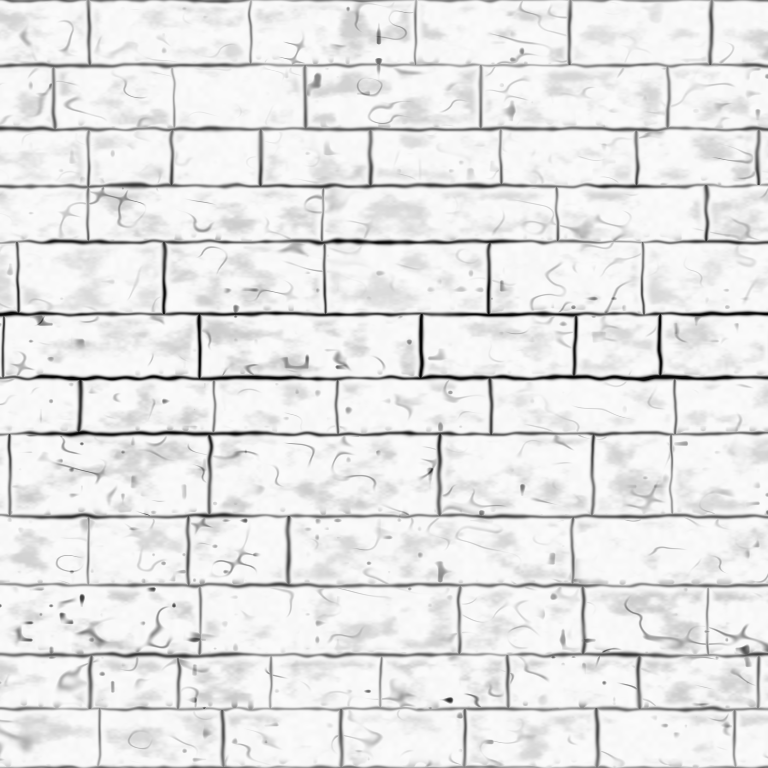
A WebGL 1 fragment shader for this texture map:

```glsl
precision highp float;
// Whitewashed stone wall: twelve uneven courses with thin dark joints, chips and faint smudges.

uniform vec2 u_resolution;

float hash(vec2 p) {
  vec3 q = fract(p.xyx * vec3(0.1031, 0.1030, 0.0973));
  q += dot(q, q.yzx + 33.33);
  return fract((q.x + q.y) * q.z);
}

float noise(vec2 p) {
  vec2 cell = floor(p), f = fract(p);
  f = f * f * (3.0 - 2.0 * f);
  return mix(mix(hash(cell), hash(cell + vec2(1.0, 0.0)), f.x),
             mix(hash(cell + vec2(0.0, 1.0)), hash(cell + 1.0), f.x), f.y);
}

float fbm(vec2 p) {
  float sum = 0.0, gain = 0.53;
  for (int i = 0; i < 4; i++) {
    sum += gain * noise(p);
    p = p * 2.03 + 17.1;
    gain *= 0.5;
  }
  return sum;
}

// Each column is one course: top edge, brick count, first joint, uneven spacing.
void findCourse(mat4 group, float firstId, float y, inout vec4 course, inout float id, inout float bottom) {
  for (int i = 0; i < 4; i++) {
    if (group[i].x <= y) {
      course = group[i];
      id = firstId + float(i);
    } else {
      bottom = min(bottom, group[i].x);
    }
  }
}

// Joints are darkest around the middle of the wall.
float grime(float y) {
  float d = (y - 0.45) / 0.17;
  return 0.58 + 0.4 * exp(-d * d);
}

float seam(float d, float width) {
  d /= width;
  return exp(-d * d);
}

// Ink of a horizontal joint, fading and thickening along its length.
float bedJoint(float d, float x, float edgeId, float y) {
  float patches = noise(vec2(x * 11.0, edgeId * 7.3 + 2.0));
  float grit = noise(vec2(x * 75.0, edgeId * 5.7));
  float ink = grime(y) * (0.35 + 0.75 * patches + 0.35 * grit);
  return ink * seam(d, 0.0015 + 0.0012 * patches + 0.001 * grit * grit);
}

void main() {
  vec2 uv = gl_FragCoord.xy / u_resolution;
  vec2 p = vec2(uv.x, 1.0 - uv.y);
  vec2 wobble = vec2(noise(p * 55.0), noise(p * 55.0 + 40.0)) - 0.5;
  vec2 w = p + 0.0035 * wobble;
  w.y = clamp(w.y, 0.0, 0.9999);

  // Course under this point
  vec4 course = vec4(0.0);
  float id = 0.0, bottom = 1.0;
  findCourse(mat4(0.0, 5.0, 0.116, 0.014,   0.085, 5.0, 0.398, 0.04,
                  0.168, 7.0, -0.013, -0.04, 0.242, 4.0, 0.115, 0.055),
             0.0, w.y, course, id, bottom);
  findCourse(mat4(0.315, 5.0, 0.214, 0.013, 0.409, 5.0, 0.004, 0.08,
                  0.492, 5.0, 0.104, -0.036, 0.565, 5.0, 0.013, 0.088),
             4.0, w.y, course, id, bottom);
  findCourse(mat4(0.672, 4.0, 0.115, -0.12, 0.762, 4.0, -0.078, 0.088,
                  0.853, 7.0, -0.013, -0.033, 0.923, 6.0, 0.129, -0.012),
             8.0, w.y, course, id, bottom);

  // Nearest joints left and right, wrapping around the canvas
  float left = 1.0, right = 1.0, leftId = 0.0, rightId = 0.0;
  for (int i = 0; i < 7; i++) {
    float k = float(i);
    if (k < course.y) {
      float turn = k / course.y;
      float joint = course.z + turn + course.w * (1.0 - cos(6.28319 * turn));
      float toLeft = fract(w.x - joint), toRight = fract(joint - w.x);
      if (toLeft < left) { left = toLeft; leftId = k; }
      if (toRight < right) { right = toRight; rightId = k; }
    }
  }

  // Dark joints
  float above = w.y - course.x, below = bottom - w.y;
  float side = min(left, right);
  float age = hash(vec2(id + 3.0, (left < right ? leftId : rightId) + 11.0));
  float ink = grime(w.y) * (0.45 + 0.45 * age + 0.4 * noise(vec2(id * 9.0, w.y * 45.0)))
            * seam(side, 0.0016 + 0.0013 * age);
  ink = max(ink, bedJoint(above, p.x, id, course.x));
  ink = max(ink, bedJoint(below, p.x, mod(id + 1.0, 12.0), bottom));

  // Chips, pits and winding scratches, stronger on rough bricks
  float edge = min(side, min(above, below));
  float rough = hash(vec2(id * 3.0 + 1.0, leftId + 5.0));
  rough = 0.12 + 0.6 * rough * rough + 0.3 * p.y;
  vec2 grain = vec2(p.x * 30.0 + p.y * 14.0, p.y * 52.0 - p.x * 12.0);
  float ridge = 1.0 - abs(2.0 * noise(grain) - 1.0);
  float scratch = smoothstep(0.84, 1.0, ridge) * smoothstep(0.5, 0.85, noise(p * 34.0 + 8.0));
  float pit = smoothstep(0.82, 0.98, noise(p * vec2(75.0, 90.0)))
            * smoothstep(0.5, 0.8, noise(p * 19.0 + 3.0));
  float chip = smoothstep(0.6, 0.9, noise(p * 95.0 + 21.0)) * seam(below, 0.007);
  float wear = rough * (0.5 * scratch + 0.9 * pit + 0.5 * chip);

  // Faint smudges, cleaner beside the joints
  float smudge = smoothstep(0.46, 0.8, fbm(p * vec2(26.0, 44.0)));
  smudge *= smoothstep(0.003, 0.014, edge) * (0.09 + 0.1 * rough);
  float tone = 0.985 - smudge - 0.02 * noise(p * 130.0);
  tone = mix(tone, 0.03, clamp(max(ink, wear), 0.0, 1.0));
  gl_FragColor = vec4(vec3(tone), 1.0);
}
```
